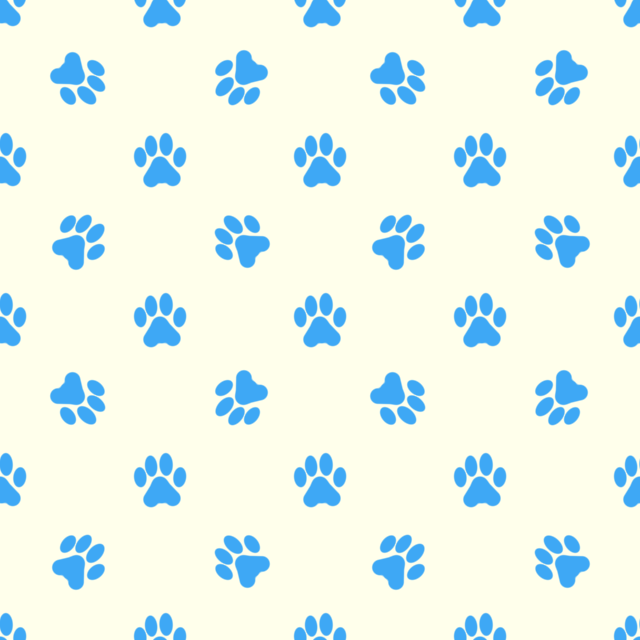
Reproduce this pattern procedurally as a Shadertoy shader.

```glsl
// Blue paw prints on cream: upright prints sit on the corners of a 4 by 4 grid,
// and prints turned to the four diagonals sit in the cell centres.
// Each print is a distance field of four ellipses and a smoothly joined pad.

const float GRID_CELLS = 4.0;     // even, so the alternating turns wrap
const float PAW_SCALE = 2.88;     // paw units per grid cell
const float QUARTER_TURN = 1.5707963;

const vec3 CREAM = vec3(1.0, 1.0, 0.92);
const vec3 BLUE = vec3(0.245, 0.66, 0.96);

// Coordinates of p in a frame turned counterclockwise by angle
vec2 turn(vec2 p, float angle) {
    float c = cos(angle), s = sin(angle);
    return vec2(c * p.x + s * p.y, c * p.y - s * p.x);
}

float smoothMin(float a, float b, float blend) {
    float h = max(blend - abs(a - b), 0.0) / blend;
    return min(a, b) - 0.25 * blend * h * h;
}

float capsule(vec2 p, vec2 a, vec2 b, float radius) {
    vec2 ap = p - a, ab = b - a;
    float t = clamp(dot(ap, ab) / dot(ab, ab), 0.0, 1.0);
    return length(ap - ab * t) - radius;
}

// First-order distance to a tilted ellipse
float toe(vec2 p, vec2 center, vec2 radii, float tilt) {
    vec2 q = turn(p - center, tilt);
    float k = length(q / radii);
    float slope = length(q / (radii * radii));
    return k * (k - 1.0) / max(slope, 0.0001);
}

// Two limbs from the tip to the lower lobes, with a filled middle
float pad(vec2 p) {
    vec2 tip = vec2(0.0, -0.09);
    float left = capsule(p, tip, vec2(-0.16, -0.35), 0.14);
    float right = capsule(p, tip, vec2(0.23, -0.33), 0.14);
    float core = length(p - vec2(0.03, -0.27)) - 0.15;
    return smoothMin(smoothMin(left, right, 0.05), core, 0.05);
}

float paw(vec2 p) {
    float d = pad(p);
    d = min(d, toe(p, vec2(-0.355, 0.05), vec2(0.112, 0.18), 0.10));
    d = min(d, toe(p, vec2(-0.16, 0.25), vec2(0.110, 0.19), 0.10));
    d = min(d, toe(p, vec2(0.11, 0.28), vec2(0.120, 0.205), 0.04));
    d = min(d, toe(p, vec2(0.355, 0.05), vec2(0.115, 0.18), -0.12));
    return d;
}

// Turn alternates left and right by column, up and down by row
float diagonalAngle(vec2 cell) {
    vec2 parity = mod(cell, 2.0);
    return (2.0 * parity.x - 1.0) * (0.5 + parity.y) * QUARTER_TURN;
}

void mainImage(out vec4 fragColor, in vec2 fragCoord) {
    vec2 p = GRID_CELLS * fragCoord / iResolution.xy;

    // Upright prints on corners, diagonal prints in centres
    vec2 cell = floor(p);
    vec2 fromCorner = p - floor(p + 0.5);
    vec2 fromCenter = p - cell - 0.5;
    float upright = paw(fromCorner * PAW_SCALE);
    float diagonal = paw(turn(fromCenter, diagonalAngle(cell)) * PAW_SCALE);

    // Edge smoothing about one pixel either side
    float pixel = GRID_CELLS * PAW_SCALE / min(iResolution.x, iResolution.y);
    float ink = 1.0 - smoothstep(-pixel, pixel, min(upright, diagonal));
    fragColor = vec4(mix(CREAM, BLUE, ink), 1.0);
}
```
